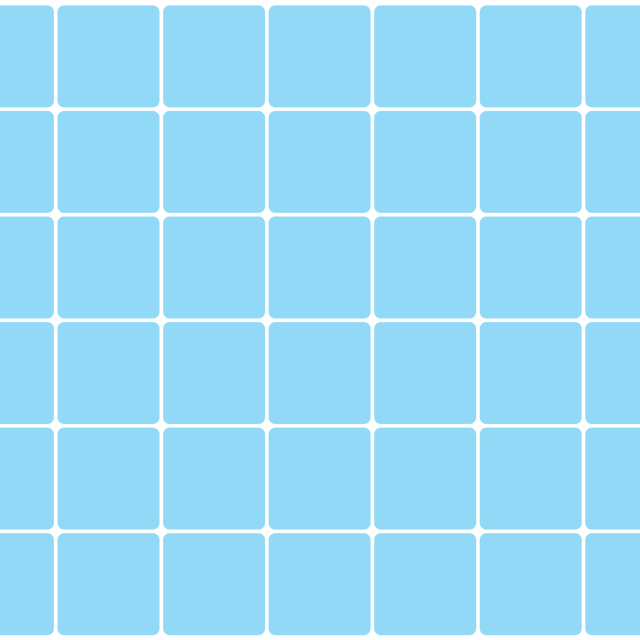
Give the GLSL for this pattern, as a WebGL 1 fragment shader.

```glsl
precision highp float;
// Flat blue square tiles with rounded corners, parted by thin white grout.
// Each point finds its nearest tile, and a rounded-box distance gives
// its coverage. The rows are limited, leaving a plain white edge strip.

#define PITCH 0.16493
#define GRID_ORIGIN vec2(0.08707, 0.0048)
#define ROWS 6.0
#define GROUT_WIDTH 0.0056
#define CORNER_RADIUS 0.0105
#define EDGE_PIXELS 1.2
#define TILE_COLOR vec3(0.57, 0.85, 0.965)
#define GROUT_COLOR vec3(1.0)

uniform vec2 u_resolution;

float roundedBox(vec2 p, float halfSize, float radius) {
  vec2 q = abs(p) - halfSize + radius;
  return length(max(q, 0.0)) + min(max(q.x, q.y), 0.0) - radius;
}

void main() {
  float canvas = min(u_resolution.x, u_resolution.y);
  vec2 uv = gl_FragCoord.xy / canvas;

  // Nearest tile, with a fixed number of rows
  vec2 grid = (uv - GRID_ORIGIN) / PITCH;
  vec2 tile = floor(grid);
  tile.y = clamp(tile.y, 0.0, ROWS - 1.0);
  vec2 local = (grid - tile - 0.5) * PITCH;

  // Smoothed tile coverage over the grout
  float dist = roundedBox(local, 0.5 * (PITCH - GROUT_WIDTH), CORNER_RADIUS);
  float coverage = clamp(0.5 - dist * canvas / EDGE_PIXELS, 0.0, 1.0);

  gl_FragColor = vec4(mix(GROUT_COLOR, TILE_COLOR, coverage), 1.0);
}
```
